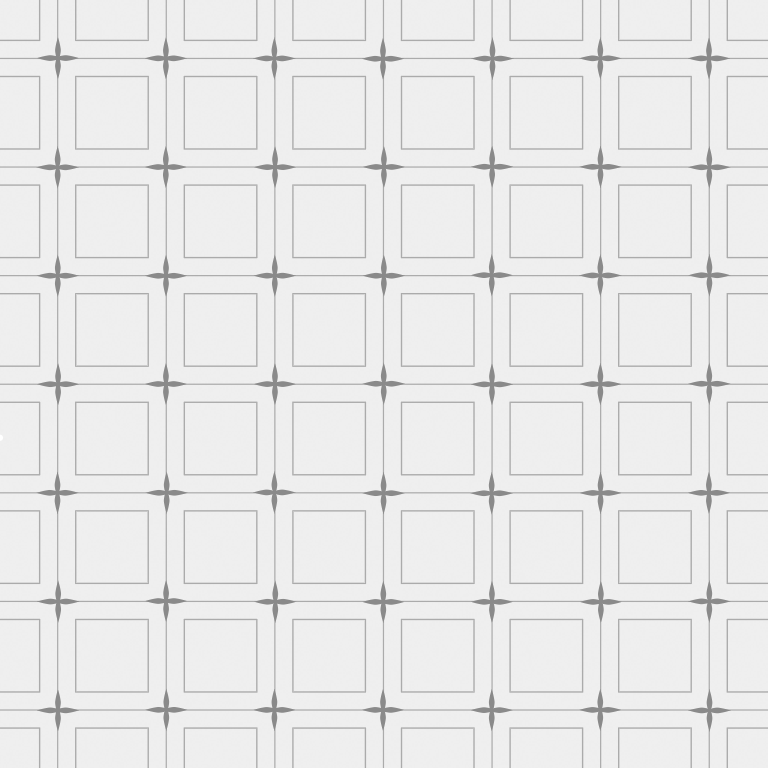
Give the GLSL for this pattern, as a three.js fragment shader.

```glsl
// Pale tiled sheet: a square lattice of hairlines with an outlined square in
// each cell and a four-petalled star on every crossing. Shapes come from
// distance functions repeated over lattice nodes; a hash nudges each star.

varying vec2 vUv;

const float PITCH = 0.1414;               // about 7.07 repeats each way
const vec2 CENTRE_NODE = vec2(0.4993, 0.4997);
const float SQUARE_HALF = 0.0472;
const float SQUARE_LINE = 0.0018;
const float GRID_LINE = 0.0016;
const float PETAL_LENGTH = 0.0272;
const float PETAL_HALF_WIDTH = 0.0037;
const float STAR_JITTER = 0.0014;

const vec3 PAPER = vec3(0.936);
const vec3 LINE_GREY = vec3(0.67);
const vec3 STAR_GREY = vec3(0.54);

vec2 hash22(vec2 p) {
  vec3 q = fract(p.xyx * vec3(0.1031, 0.1030, 0.0973));
  q += dot(q, q.yzx + 33.33);
  return fract((q.xx + q.yz) * q.zy);
}

// Share of a pixel inside a shape with signed distance d
float fill(float d, float pixel) {
  return clamp(0.5 - d / pixel, 0.0, 1.0);
}

// Share of a pixel covered by a line, also when thinner than the pixel
float stroke(float d, float width, float pixel) {
  float low = max(d - 0.5 * pixel, -0.5 * width);
  float high = min(d + 0.5 * pixel, 0.5 * width);
  return clamp((high - low) / pixel, 0.0, 1.0);
}

float boxDistance(vec2 p, float halfSide) {
  vec2 q = abs(p) - halfSide;
  return length(max(q, 0.0)) + min(max(q.x, q.y), 0.0);
}

// Pair of opposite petals along x: waisted at the middle, pointed at the tips
float petalDistance(vec2 p, float reach, float halfWidth) {
  float t = abs(p.x) / reach;
  float swell = 0.66 + 0.54 * smoothstep(0.0, 0.45, t);
  float profile = halfWidth * swell * (1.0 - t * t);
  return max(abs(p.y) - profile, abs(p.x) - reach);
}

float starDistance(vec2 p, float reach, float halfWidth) {
  return min(petalDistance(p, reach, halfWidth),
             petalDistance(p.yx, reach, halfWidth));
}

void main() {
  float pixel = max(fwidth(vUv.x), 1e-5);

  // Nearest crossing, and offsets from it and from the cell middle
  vec2 lattice = (vUv - CENTRE_NODE) / PITCH;
  vec2 node = floor(lattice + 0.5);
  vec2 fromNode = (lattice - node) * PITCH;
  vec2 fromMiddle = (fract(lattice) - 0.5) * PITCH;

  // Paper with faint grain and one small pale nick at the left edge
  float grain = hash22(floor(vUv * 512.0)).x - 0.5;
  vec3 colour = PAPER + 0.005 * grain;
  float nick = length(vUv - vec2(0.0, 0.43)) - 0.004;
  colour = mix(colour, vec3(1.0), fill(nick, pixel));

  // Hairline lattice and outlined squares
  float grid = max(stroke(fromNode.x, GRID_LINE, pixel),
                   stroke(fromNode.y, GRID_LINE, pixel));
  float outline = stroke(boxDistance(fromMiddle, SQUARE_HALF), SQUARE_LINE, pixel);
  colour = mix(colour, LINE_GREY, max(grid, outline));

  // Stars, each set slightly off its crossing
  vec2 nudge = (hash22(node + 17.0) - 0.5) * STAR_JITTER;
  float star = starDistance(fromNode - nudge, PETAL_LENGTH, PETAL_HALF_WIDTH);
  colour = mix(colour, STAR_GREY, fill(star, pixel));

  gl_FragColor = vec4(colour, 1.0);
}
```
